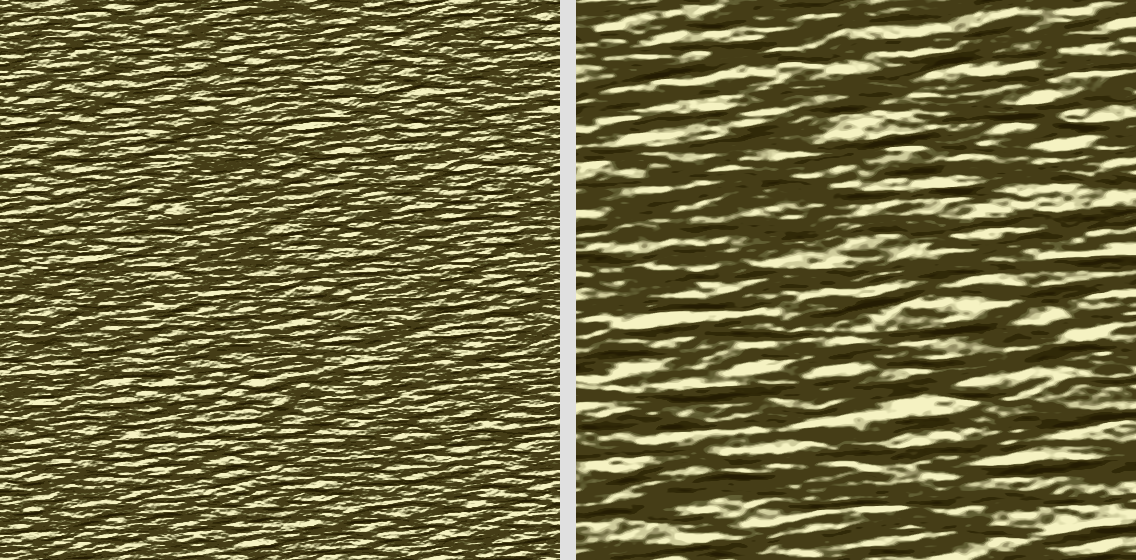
Left, the full canvas; right, a detail of the centre.
Give the GLSL for this texture, as a WebGL 2 fragment shader.

```glsl
#version 300 es
precision highp float;

uniform vec2 u_resolution;
out vec4 fragColor;

vec2 randomGradient(vec2 cell) {
    vec3 h = fract(cell.xyx * vec3(0.1031, 0.1030, 0.0973));
    h += dot(h, h.yzx + 33.33);
    float angle = 6.2832 * fract((h.x + h.y) * h.z);
    return vec2(cos(angle), sin(angle));
}

float gradientNoise(vec2 p) {
    vec2 cell = floor(p), f = fract(p);
    vec2 w = f * f * f * (f * (f * 6.0 - 15.0) + 10.0);
    float a = dot(randomGradient(cell), f);
    float b = dot(randomGradient(cell + vec2(1, 0)), f - vec2(1, 0));
    float c = dot(randomGradient(cell + vec2(0, 1)), f - vec2(0, 1));
    float d = dot(randomGradient(cell + vec2(1, 1)), f - vec2(1, 1));
    return mix(mix(a, b, w.x), mix(c, d, w.x), w.y);
}

// Noise stretched along a line of the given slope
float streaks(vec2 p, vec2 frequency, float slope) {
    return gradientNoise(vec2(p.x, p.y - slope * p.x) * frequency + frequency.yx);
}

float reliefHeight(vec2 p) {
    p.y += 0.004 * gradientNoise(p * vec2(6.0, 8.0));
    // Lean the ridges so that their lower sides are steeper
    p.y += 0.004 * streaks(p, vec2(17.0, 75.0), 0.045);
    float height = 0.8 * streaks(p, vec2(17.0, 75.0), 0.045);
    height += 0.45 * streaks(p, vec2(27.0, 120.0), 0.09);
    height += 0.5 * streaks(p, vec2(8.0, 28.0), 0.33);
    // Ragged edges and broken dashes
    height += 0.17 * streaks(p, vec2(65.0, 235.0), 0.06);
    height += 0.09 * streaks(p, vec2(140.0, 300.0), 0.03);
    return height;
}

// Slope seen from above, scaled to roughly unit deviation
float litSlope(vec2 p) {
    vec2 offset = vec2(-0.0004, 0.0013);
    return (reliefHeight(p - offset) - reliefHeight(p + offset)) / (0.0026 * 65.0) + 0.06;
}

vec3 reliefColor(float light) {
    vec3 color = mix(vec3(0.14, 0.11, 0.01), vec3(0.19, 0.16, 0.03), smoothstep(-2.2, -1.5, light));
    color = mix(color, vec3(0.27, 0.24, 0.09), smoothstep(-1.15, -0.9, light));
    color = mix(color, vec3(0.38, 0.37, 0.20), smoothstep(0.15, 0.38, light));
    color = mix(color, vec3(0.60, 0.58, 0.41), smoothstep(0.44, 0.64, light));
    color = mix(color, vec3(0.81, 0.80, 0.61), smoothstep(0.64, 0.82, light));
    return mix(color, vec3(0.96, 0.95, 0.76), smoothstep(0.88, 1.12, light));
}

void main() {
    vec2 p = gl_FragCoord.xy / u_resolution.y;
    fragColor = vec4(reliefColor(litSlope(p)), 1.0);
}
```
